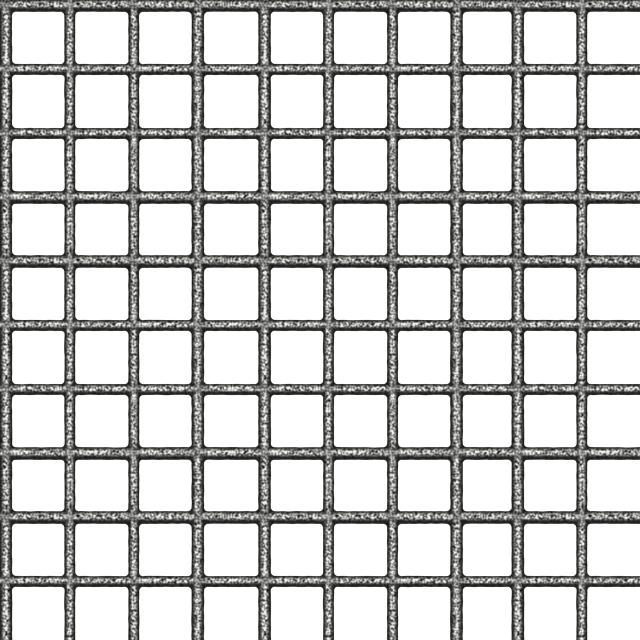
This pattern is drawn by a WebGL 2 fragment shader. Its source:

```glsl
#version 300 es
precision highp float;
// Square grid of worn, speckled dark steel bars over white, ten cells each way.

uniform vec2 u_resolution;
out vec4 fragColor;

vec2 gradientAt(vec2 cell, float period) {
    cell = mod(cell, period);
    float angle = 6.2832 * fract(sin(dot(cell, vec2(127.1, 311.7))) * 4375.85);
    return vec2(cos(angle), sin(angle));
}

// Gradient noise, roughly -0.7 to 0.7, wrapping after a whole number of cells
float gradientNoise(vec2 p, float period) {
    vec2 cell = floor(p), f = p - cell;
    vec2 u = f * f * f * (f * (f * 6.0 - 15.0) + 10.0);
    vec2 e = vec2(1.0, 0.0);
    float a = dot(gradientAt(cell, period), f);
    float b = dot(gradientAt(cell + e.xy, period), f - e.xy);
    float c = dot(gradientAt(cell + e.yx, period), f - e.yx);
    float d = dot(gradientAt(cell + e.xx, period), f - e.xx);
    return mix(mix(a, b, u.x), mix(c, d, u.x), u.y);
}

void main() {
    // Canvas coordinates measured from the top left
    vec2 p = gl_FragCoord.xy / u_resolution;
    p.y = 1.0 - p.y;

    // The middle group of four upright bars sits slightly to the right
    p.x -= 0.0043 * step(0.362, p.x) * step(p.x, 0.762);

    // Nearest bar on each axis; the outer two of every four are thicker
    vec2 barIndex = clamp(floor((p - 0.0088) * 10.0 + 0.5), 0.0, 9.0);
    vec2 offset = p - vec2(0.0091, 0.0086) - 0.1 * barIndex;
    vec2 isThick = step(1.0, abs(mod(barIndex, 4.0) - 1.5));
    vec2 halfWidth = mix(vec2(0.0084), vec2(0.0097), isThick);

    // Slightly uneven outline with rounded inner corners
    float wobble = 0.0007 * gradientNoise(p * 75.0, 30.0);
    vec2 gap = abs(offset) - halfWidth + wobble;
    float opening = 0.006 - length(max(0.006 - gap, 0.0));

    // Rounded bar shading, lit a little above the middle of level bars
    vec2 across = abs(offset / halfWidth + vec2(0.0, 0.18));
    float upright = step(across.x, across.y);
    float ridge = 1.0 - smoothstep(0.12, mix(0.86, 0.94, upright), min(across.x, across.y));
    float joint = 1.0 - smoothstep(0.5, 1.5, max(across.x, across.y));

    // Bright and dark flecks of worn metal
    float grain = gradientNoise(p * 250.0, 100.0)
                + 0.5 * gradientNoise(p * 125.0 + 7.3, 50.0);
    float patches = gradientNoise(p * 30.0 + 3.7, 12.0);
    float shine = 0.52 + 0.16 * patches + 0.72 * grain;
    shine = mix(shine, 0.36 + 0.3 * grain, 0.7 * joint);
    float tone = 0.14 + 0.07 * grain + ridge * shine;
    vec3 steel = clamp(tone, 0.07, 0.93) * vec3(0.99, 1.0, 0.975);

    float edge = max(0.0009, 0.7 / u_resolution.y);
    fragColor = vec4(mix(steel, vec3(1.0), smoothstep(-edge, edge, opening)), 1.0);
}
```
